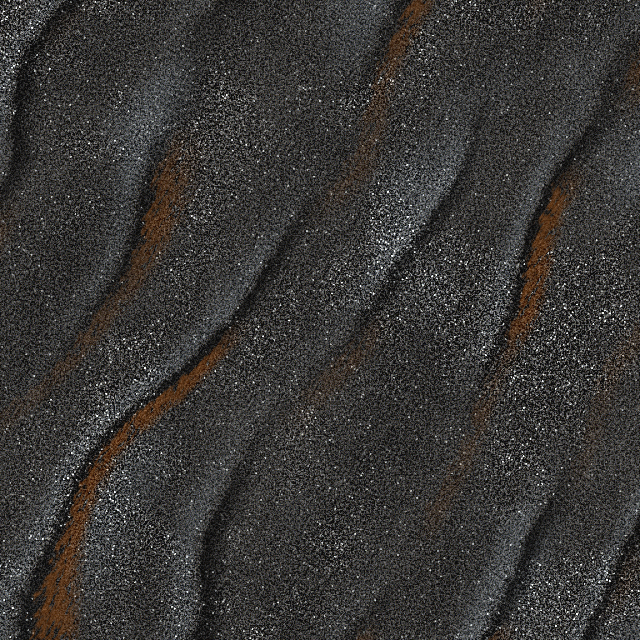
Write a Shadertoy shader that draws this texture.

```glsl
const float TAU = 6.2831853;
const float RIDGE_SPACING = 0.2;
const float GRAIN_SCALE = 512.0;
const vec2 ALONG = vec2(0.5, 0.866);
const vec2 ACROSS = vec2(0.866, -0.5);
const vec3 WARM_STONE = vec3(1.02, 1.0, 0.97);
const vec3 COOL_STONE = vec3(0.97, 1.0, 1.02);
const vec3 RUST = vec3(0.34, 0.2, 0.09);
const vec3 MICA = vec3(0.97, 1.0, 1.0);

vec2 hash2(vec2 cell) {
    vec3 h = fract(cell.xyx * vec3(0.1031, 0.1030, 0.0973));
    h += dot(h, h.yzx + 33.33);
    return fract((h.xx + h.yz) * h.zy);
}

float cornerSlope(vec2 cell, vec2 offset) {
    float angle = TAU * hash2(cell).x;
    return dot(vec2(cos(angle), sin(angle)), offset);
}

float gradientNoise(vec2 p) {
    vec2 i = floor(p), f = fract(p);
    vec2 w = f * f * f * (f * (f * 6.0 - 15.0) + 10.0);
    vec2 x = vec2(1.0, 0.0);
    float low = mix(cornerSlope(i, f), cornerSlope(i + x, f - x), w.x);
    float high = mix(cornerSlope(i + x.yx, f - x.yx), cornerSlope(i + 1.0, f - 1.0), w.x);
    return mix(low, high, w.y);
}

// Soft-edged band between two positions
float band(float x, float start, float end, float softStart, float softEnd) {
    return smoothstep(start - softStart, start + softStart, x)
         * (1.0 - smoothstep(end - softEnd, end + softEnd, x));
}

// Scattered round flecks of varying brightness
float flecks(vec2 p, float scale, float density) {
    vec2 cell = floor(p * scale);
    vec2 centre = 0.38 + 0.24 * hash2(cell);
    vec2 pick = hash2(cell + 91.0);
    float dist = length(fract(p * scale) - centre);
    return step(1.0 - density, pick.x) * mix(0.3, 1.0, pick.y * pick.y)
         * (1.0 - smoothstep(0.2, 0.44, dist));
}

// Signed distance from the nearest ridge in x, ridge number in y
vec2 nearestRidge(vec2 q) {
    float bend = 0.13 * gradientNoise(q * vec2(2.2, 2.0) + 14.7)
               + 0.035 * gradientNoise(q * vec2(6.0, 5.0) + 11.3)
               + 0.006 * gradientNoise(q * 45.0);
    float u = (q.x + bend) / RIDGE_SPACING + 0.35;
    return vec2((fract(u) - 0.5) * RIDGE_SPACING, floor(u));
}

// Fades a feature in and out along its ridge
float stretchMask(float along, float id, float frequency, float seed, vec2 limits) {
    float n = gradientNoise(vec2(along * frequency + id * 5.31, id * 2.73 + seed));
    return smoothstep(limits.x, limits.y, n);
}

void mainImage(out vec4 fragColor, in vec2 fragCoord) {
    vec2 p = fragCoord / iResolution.y;
    vec2 q = vec2(dot(p, ACROSS), dot(p, ALONG));

    // Folded ridges: lit crest, dark crease, rusty far side
    vec2 ridge = nearestRidge(q);
    float e = ridge.x;
    float presence = stretchMask(q.y, ridge.y, 1.7, 0.4, vec2(-0.32, 0.06));
    float fibres = gradientNoise(q * vec2(110.0, 30.0))
                 + 0.9 * gradientNoise(q * vec2(260.0, 85.0));
    float crest = presence * smoothstep(-0.065, -0.014, e)
                * (1.0 - smoothstep(-0.018, 0.0, e));
    float crease = presence * band(e + 0.007 * fibres, 0.0, 0.024, 0.005, 0.02);
    float rust = band(e + 0.012 * fibres, 0.017, 0.05, 0.006, 0.012)
               * stretchMask(q.y, ridge.y, 2.8, 0.8, vec2(-0.14, 0.09))
               * mix(0.25, 1.0, presence) * smoothstep(-0.45, 0.0, fibres + 0.12);

    // Stone tone with drifting pale haze
    float haze = smoothstep(0.05, 0.6, gradientNoise(q * vec2(6.0, 2.8) + 8.2)
               + 0.3 * gradientNoise(q * vec2(17.0, 8.0)));
    float tone = 0.198 + 0.055 * gradientNoise(q * vec2(7.0, 3.5) + 2.9)
               + 0.04 * gradientNoise(q * vec2(40.0, 20.0)) + 0.08 * haze + 0.085 * crest;
    tone *= 1.0 - 0.6 * crease;
    vec3 colour = tone * mix(WARM_STONE, COOL_STONE, clamp(haze + crest, 0.0, 1.0));
    colour = mix(colour, RUST * (1.0 + 0.35 * fibres), 0.9 * rust);

    // Crisp grain with a faint colour cast, rougher inside the sparkling patches
    float cluster = smoothstep(-0.1, 0.5, gradientNoise(q * vec2(5.5, 3.5) + 17.6)
                  + 0.5 * gradientNoise(p * 16.0));
    vec2 grainPoint = p * GRAIN_SCALE;
    float grain = gradientNoise(grainPoint) + 0.85 * gradientNoise(q * 270.0 + 5.0)
                + 0.3 * gradientNoise(q * 140.0 + 9.0);
    float shade = (1.0 - 0.5 * crease) * (1.0 - 0.5 * rust);
    colour += grain * mix(0.31, 0.58, cluster) * shade;
    colour.r += 0.08 * gradientNoise(grainPoint + 613.0) * shade;
    colour.b += 0.12 * gradientNoise(grainPoint + 1409.0) * shade;

    // Mica sparkles
    float density = (0.05 + 0.15 * cluster) * shade;
    float sparkle = flecks(q, 215.0, density) * mix(0.55, 0.85, cluster);
    colour += MICA * sparkle * (1.0 - 0.75 * rust);

    fragColor = vec4(clamp(colour, 0.04, 1.0), 1.0);
}
```
